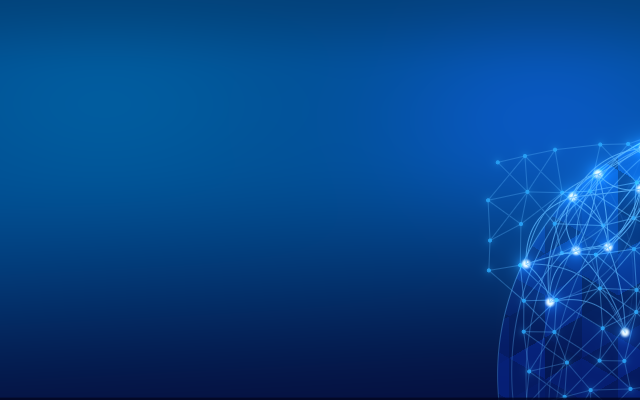
Reproduce this background procedurally as a WebGL 2 fragment shader.

```glsl
#version 300 es
precision highp float;
// A deep blue backdrop with two soft glows and a networked globe at lower right.
// The net is a sheared, jittered grid; bright hubs sit on rings about the globe
// centre and are joined by bowed links, over ellipses that act as meridians.
uniform vec2 u_resolution;
out vec4 fragColor;

// Backdrop colours
const vec3 FLOOR_BLUE = vec3(0.02, 0.06, 0.245);
const vec3 MID_BLUE = vec3(0.005, 0.30, 0.565);
const vec3 TOP_BLUE = vec3(0.01, 0.25, 0.47);
const vec3 LEFT_GLOW = vec3(0.0, 0.06, 0.055);
const vec3 RIGHT_GLOW = vec3(0.03, 0.045, 0.19);
const vec3 BASE_STRIP = vec3(0.01, 0.02, 0.12);
// Globe and net, in units of the canvas height
const vec2 GLOBE = vec2(1.892, 0.0625);
const float RADIUS = 0.648;
const vec3 GLOBE_LOW = vec3(0.02, 0.11, 0.42);
const vec3 GLOBE_HIGH = vec3(0.03, 0.34, 0.72);
const vec3 LINE_BLUE = vec3(0.36, 0.72, 1.0);
const vec3 NODE_CYAN = vec3(0.16, 0.65, 0.98);
const vec3 HUB_WHITE = vec3(0.92, 0.98, 1.0);
const vec2 NET_ORIGIN = vec2(1.226, 0.588);
const float CELL = 0.088, SHEAR = 0.15, JITTER = 0.42;
const float LINE_WIDTH = 0.0013;
// Each ring: start angle, angular span, spacing power, radius
const vec4 RINGS[3] = vec4[3](vec4(25.7, 26.0, 0.5, 0.640),
    vec4(19.4, 38.6, 1.35, 0.548), vec4(17.9, 45.6, 1.0, 0.346));
const float INNER_DRIFT = 0.144;
const int HUBS = 9, MERIDIANS = 6;

float hash(vec2 p) {
    vec3 q = fract(vec3(p.xyx) * 0.1031);
    q += dot(q, q.yzx + 33.33);
    return fract((q.x + q.y) * q.z);
}
float stroke(float d, float width) { return clamp((width - d) * u_resolution.y + 0.5, 0.0, 1.0); }
float bell(vec2 d, vec2 size) { return exp(-dot(d / size, d / size)); }

// Distance to a link from a to b that bows sideways by bow
float linkDistance(vec2 p, vec2 a, vec2 b, float bow) {
    vec2 ab = b - a, side = normalize(vec2(-ab.y, ab.x));
    float h = clamp(dot(p - a, ab) / dot(ab, ab), 0.0, 1.0);
    float slope = 4.0 * bow * (1.0 - 2.0 * h) / length(ab);
    vec2 nearest = a + ab * h + side * bow * 4.0 * h * (1.0 - h);
    return length(p - nearest) / sqrt(1.0 + slope * slope);
}
vec2 hubAt(int k) {
    vec4 ring = RINGS[k / 3];
    float i = float(k % 3), angle = radians(ring.x + ring.y * pow(i * 0.5, ring.z));
    return GLOBE + (ring.w + (k > 5 ? INNER_DRIFT * i : 0.0)) * vec2(-cos(angle), sin(angle));
}
vec2 nodeAt(vec2 cell) {
    vec2 g = cell + JITTER * (vec2(hash(cell + 71.0), hash(cell + 113.0)) - 0.5);
    return NET_ORIGIN + CELL * vec2(g.x, g.y + SHEAR * g.x);
}
bool nodeIsOn(vec2 cell, vec2 pos) {
    return cell.x > -0.5 && cell.y < 0.5 && (cell.y > -3.5 || distance(pos, GLOBE) < RADIUS);
}
vec3 backdrop(vec2 p) {
    vec3 c = mix(FLOOR_BLUE, MID_BLUE, smoothstep(-0.13, 0.58, p.y - 0.05 * p.x));
    c = mix(c, TOP_BLUE, smoothstep(0.8, 1.03, p.y));
    c += LEFT_GLOW * bell(p - vec2(0.26, 0.74), vec2(0.46, 0.24));
    return c + RIGHT_GLOW * bell(p - vec2(1.36, 0.70), vec2(0.42, 0.26));
}
// Glassy body with triangular facets and a soft bright rim
vec3 globeBody(vec3 c, vec2 p) {
    float d = distance(p, GLOBE) - RADIUS, height = smoothstep(0.1, 0.65, p.y);
    vec3 id = floor(11.0 * vec3(p.x, dot(p, vec2(0.5, 0.87)), dot(p, vec2(-0.5, 0.87))));
    vec3 body = mix(GLOBE_LOW, GLOBE_HIGH, height) * (0.7 + 0.6 * hash(id.xy + 7.0 * id.z));
    return mix(c, body, 0.75 * stroke(d, 0.0)) + 0.1 * LINE_BLUE * exp(-abs(d) * 60.0) * height;
}
// Brightness of net lines (x) and small nodes (y)
vec2 net(vec2 p) {
    vec2 q = (p - NET_ORIGIN) / CELL, home = round(vec2(q.x, q.y - SHEAR * q.x)), light = vec2(0.0);
    for (int i = 0; i < 9; i++) {
        vec2 ca = home + vec2(i % 3 - 1, i / 3 - 1), a = nodeAt(ca);
        if (!nodeIsOn(ca, a)) continue;
        float d = distance(p, a);
        light.y = max(light.y, stroke(d, 0.0048) + 0.45 * exp(-d * 130.0));
        for (int j = i + 1; j < 9; j++) {
            vec2 cb = home + vec2(j % 3 - 1, j / 3 - 1), b = nodeAt(cb), gap = abs(cb - ca);
            if (max(gap.x, gap.y) > 1.5 || !nodeIsOn(cb, b) || hash(ca + cb + 31.0) < 0.2) continue;
            light.x = max(light.x, stroke(linkDistance(p, a, b, 0.0), LINE_WIDTH));
        }
    }
    return light;
}
float meridians(vec2 p) {
    float light = 0.0;
    for (int i = 0; i < MERIDIANS; i++) {
        float t = float(i), turn = 0.12 * t - 0.2;
        vec2 q = mat2(cos(turn), sin(turn), -sin(turn), cos(turn)) * (p - GLOBE);
        vec2 axes = RADIUS * vec2(1.0 - 0.055 * t, 1.0 + 0.012 * t);
        float k = length(q / axes), d = abs(k - 1.0) * k / max(length(q / (axes * axes)), 0.001);
        light += stroke(d, LINE_WIDTH) * (0.7 - 0.05 * t);
    }
    return min(light, 1.0);
}
void main() {
    vec2 p = gl_FragCoord.xy / u_resolution.y, fine = net(p);
    float inside = stroke(distance(p, GLOBE), RADIUS), fade = mix(0.5, 1.0, smoothstep(0.0, 0.5, p.y));
    vec3 color = globeBody(backdrop(p), p);
    color = mix(color, LINE_BLUE, fine.x * mix(0.32, 0.55 * fade, inside));
    color = mix(color, LINE_BLUE, meridians(p) * 0.85 * fade);
    color = mix(color, NODE_CYAN, min(fine.y, 1.0) * 0.85);
    // Bright hubs and their bowed links
    float links = 0.0;
    for (int i = 0; i < HUBS; i++) {
        vec2 a = hubAt(i);
        for (int j = i + 1; j < HUBS; j++) {
            vec2 b = hubAt(j);
            float span = distance(a, b), bow = (hash(vec2(i, j)) - 0.5) * 0.4 * span;
            links = max(links, (1.0 - smoothstep(0.25, 0.45, span)) * stroke(linkDistance(p, a, b, bow), LINE_WIDTH));
        }
        float d = distance(p, a);
        color += NODE_CYAN * (0.6 * exp(-d * 75.0) + 0.05 * exp(-d * 22.0));
        color = mix(color, HUB_WHITE, 1.0 - smoothstep(0.004, 0.016, d));
    }
    color = mix(color, LINE_BLUE, links * 0.8 * fade);
    color = mix(color, BASE_STRIP, 0.8 * stroke(p.y, 0.006));
    fragColor = vec4(clamp(color, 0.0, 1.0), 1.0);
}
```
